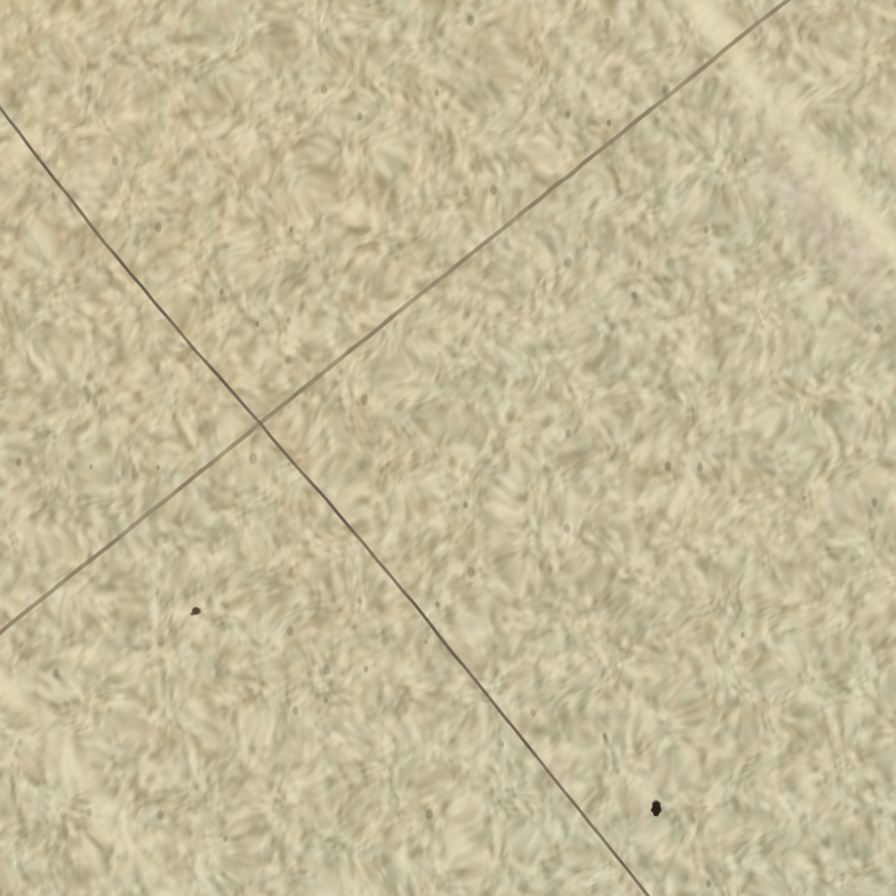
This texture is drawn by a Shadertoy shader. Its source:

```glsl
// Speckled beige stone floor: two thin joints cross at a slant, dividing four slabs.
// Layered value noise makes the grain; rotated floor coordinates carry the joints
// and two pale glare bands, and small dark pits are added on top.

const vec3 STONE = vec3(0.778, 0.738, 0.608);
const vec3 WARM_TINT = vec3(0.010, -0.004, -0.016);
const vec3 GLARE = vec3(0.900, 0.865, 0.715);
const vec3 HAZE = vec3(0.770, 0.725, 0.660);
const vec3 DARK_JOINT = vec3(0.400, 0.355, 0.305);
const vec3 SOFT_JOINT = vec3(0.530, 0.460, 0.375);
const vec3 PIT = vec3(0.180, 0.120, 0.100);

const vec2 CROSSING = vec2(0.290, 0.527);
const float FLOOR_ANGLE = 0.677;
const float DARK_HALF_WIDTH = 0.0017;
const float SOFT_HALF_WIDTH = 0.0023;
const float JOINT_BOW = 0.008;
const vec2 GRAIN_SCALE = vec2(108.0, 72.0);
const float GRAIN_CONTRAST = 0.29;
const float FLECK_CELLS = 26.0;
const float GLARE_START = -0.402;
const float GLARE_SPACING = 1.074;

float hash(vec2 p) {
    return fract(sin(dot(p, vec2(127.1, 311.7))) * 43758.5453);
}

float noise(vec2 p) {
    vec2 cell = floor(p), f = fract(p);
    f = f * f * (3.0 - 2.0 * f);
    float low = mix(hash(cell), hash(cell + vec2(1, 0)), f.x);
    float high = mix(hash(cell + vec2(0, 1)), hash(cell + vec2(1, 1)), f.x);
    return mix(low, high, f.y);
}

vec2 rotate(vec2 p, float angle) {
    float c = cos(angle), s = sin(angle);
    return vec2(c * p.x + s * p.y, c * p.y - s * p.x);
}

// Short upright streaks, bent by a slow warp, over a finer octave.
float grain(vec2 p) {
    vec2 warp = vec2(noise(p * 24.0), noise(p * 24.0 + 37.0)) - 0.5;
    vec2 q = p + 0.022 * warp;
    float coarse = noise(rotate(q, 0.25) * GRAIN_SCALE);
    float fine = noise(rotate(q, -0.45) * GRAIN_SCALE * 1.8 + 19.0);
    float n = mix(coarse, fine, 0.43) - 0.5;
    return n - 0.35 * n * n;
}

// Coverage of a line with a soft edge at least one pixel wide.
float stroke(float dist, float halfWidth, float pixel) {
    float soft = max(pixel, 0.0012);
    return 1.0 - smoothstep(halfWidth - soft, halfWidth + soft, abs(dist));
}

// Sparse faint flecks, one candidate in each grid cell.
float flecks(vec2 p) {
    vec2 g = p * FLECK_CELLS, cell = floor(g);
    vec2 center = 0.3 + 0.4 * vec2(hash(cell + 5.3), hash(cell + 9.1));
    float radius = mix(0.08, 0.19, hash(cell + 2.7));
    float d = length((fract(g) - center) * vec2(1.2, 0.8));
    return step(0.91, hash(cell)) * (1.0 - smoothstep(0.4 * radius, radius, d));
}

void mainImage(out vec4 fragColor, in vec2 fragCoord) {
    float pixel = 1.0 / iResolution.y;
    vec2 p = fragCoord * pixel;
    vec2 q = rotate(p - CROSSING, FLOOR_ANGLE);

    // Stone with slow drifts of tint and a fine colour mottling
    vec3 color = STONE + GRAIN_CONTRAST * grain(p);
    color += WARM_TINT * (p.y - p.x + noise(p * 5.0) - 0.5);
    color += vec3(0.016, -0.004, -0.012) * (noise(p * 60.0 + 71.0) - 0.5) * 2.0;
    color *= 1.0 - 0.18 * flecks(p);

    // Glare bands, the right one stronger and edged with a dull haze
    for (int i = 0; i < 2; i++) {
        float strength = mix(0.50, 0.78, float(i));
        float wobble = 0.008 * (noise(q.yy * 14.0 + float(i) * 8.0) - 0.5);
        float d = q.x - GLARE_START - GLARE_SPACING * float(i) + wobble;
        float haze = exp(-pow((d + 0.042) / 0.028, 2.0)) * float(i);
        haze *= exp(-pow((q.y + 0.22) / 0.12, 2.0));
        color = mix(color, HAZE, 0.5 * haze);
        float band = exp(-pow(d / 0.016, 2.0));
        float patchy = 0.75 + 0.5 * (noise(q * vec2(60.0, 22.0)) - 0.25);
        color = mix(color, GLARE, min(band * strength * patchy, 0.9));
    }

    // Joints: a wide soft one and a thin dark one with a slight bow
    float waver = 0.0014 * (noise(q * 45.0) - 0.5);
    float softLine = stroke(q.y + waver, SOFT_HALF_WIDTH, pixel);
    color = mix(color, SOFT_JOINT, softLine * mix(0.55, 0.9, noise(q.xx * 38.0)));
    float bow = JOINT_BOW * sin(5.5 * max(q.y, -0.286));
    float darkLine = stroke(q.x + bow + waver, DARK_HALF_WIDTH, pixel);
    color = mix(color, DARK_JOINT, darkLine * mix(0.7, 1.0, noise(q.yy * 30.0)));

    // Dark pits: center and radius, with ragged rims
    vec3 pits[2] = vec3[2](vec3(0.219, 0.318, 0.0062), vec3(0.733, 0.098, 0.0078));
    for (int i = 0; i < 2; i++) {
        vec2 offset = (p - pits[i].xy) * mix(vec2(0.9, 1.2), vec2(1.25, 0.8), float(i));
        float rim = length(offset) + 0.004 * (noise(p * 220.0) - 0.5);
        float pit = 1.0 - smoothstep(pits[i].z - 0.003, pits[i].z + pixel, rim);
        color = mix(color, PIT, pit * mix(0.75, 1.0, float(i)));
    }

    fragColor = vec4(clamp(color, 0.0, 1.0), 1.0);
}
```
